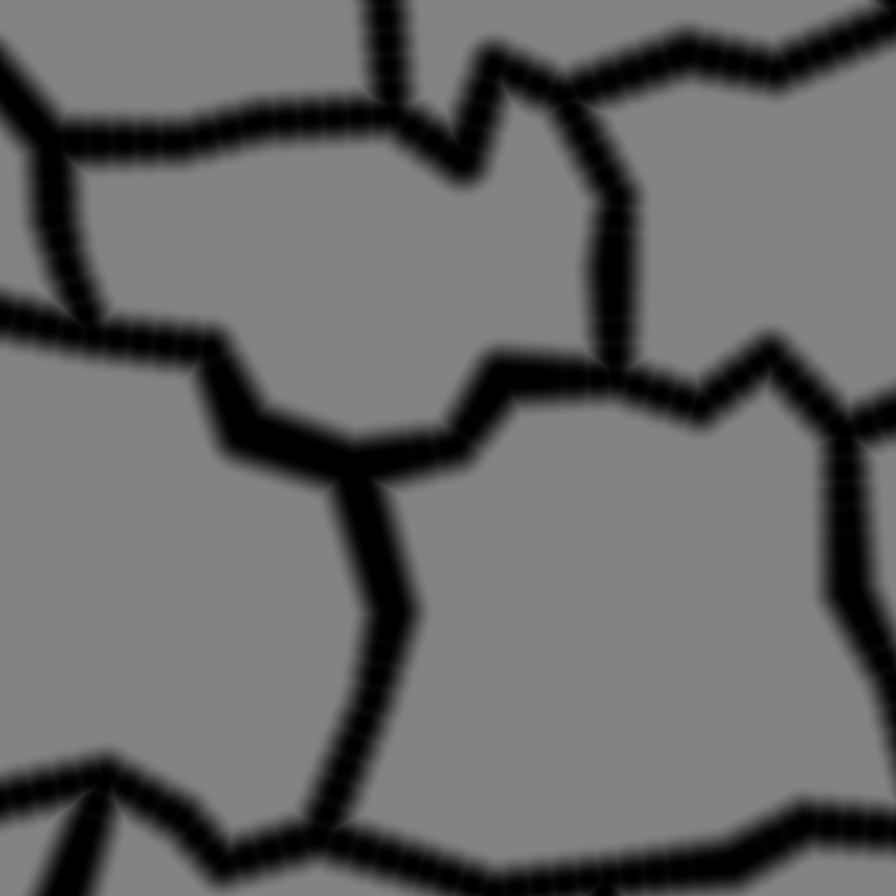
A three.js fragment shader for this pattern:

```glsl
// Soft black beaded cracks splitting a flat grey ground into large irregular cells
varying vec2 vUv;

const vec3 GROUND = vec3(0.512);
const vec2 NODE_SPACING = vec2(0.305, 0.42);
const vec2 PATTERN_SHIFT = vec2(3.12, 7.27);
const float BEAD_SPACING = 0.027;
const float THIN_RADIUS = 0.0215;
const float THICK_RADIUS = 0.033;
const float EDGE_BLUR = 0.0195;

float hash(vec2 p, float seed) {
  vec3 q = fract(vec3(p.xyx) * vec3(0.1031, 0.1030, 0.0973) + seed * 0.1379);
  q += dot(q, q.yzx + 33.33);
  return fract((q.x + q.y) * q.z);
}

// Jittered junction; alternate ones move up and down to open slanted cracks
vec2 junction(vec2 id) {
  vec2 jitter = vec2(hash(id, 1.0), hash(id, 2.0)) - 0.5;
  float zigzag = 0.1 - 0.2 * mod(id.x + id.y, 2.0);
  return (id + 0.5 + 0.46 * jitter + vec2(0.0, zigzag)) * NODE_SPACING;
}

// Most joints are thin, some swell
float jointRadius(vec2 id, float seed) {
  float h = hash(id, seed);
  return mix(THIN_RADIUS, THICK_RADIUS, h * h * h);
}

// Brightness of one tapered, beaded stroke: 0 on the core, 1 outside
float stroke(vec2 p, vec2 a, vec2 b, float radiusA, float radiusB) {
  vec2 ab = b - a;
  float len = max(length(ab), 0.001);
  float t = clamp(dot(p - a, ab) / (len * len), 0.0, 1.0);
  float d = length(p - a - ab * t);
  float radius = mix(radiusA, radiusB, t);

  // Faint seams between beads close up where the stroke swells
  float seam = 0.5 - 0.5 * cos(6.28318 * t * len / BEAD_SPACING);
  seam *= seam;
  seam *= 1.0 - smoothstep(0.023, 0.027, radius);
  float tone = smoothstep(radius - EDGE_BLUR, radius + EDGE_BLUR, d + 0.001 * seam);
  return mix(tone, 1.0, 0.045 * seam);
}

// Three-part kinked crack between two junctions
float crack(vec2 p, vec2 idA, vec2 idB, float seed) {
  vec2 a = junction(idA);
  vec2 b = junction(idB);
  vec2 along = b - a;
  vec2 side = normalize(vec2(-along.y, along.x));
  float bendC = 0.13 * (hash(idA, seed) - 0.5);
  float bendD = 0.13 * (hash(idA, seed + 1.0) - 0.5);
  vec2 c = a + along * 0.38 + side * bendC;
  vec2 d = a + along * 0.62 + side * bendD;

  float radiusA = jointRadius(idA, 3.0);
  float radiusB = jointRadius(idB, 3.0);
  float radiusC = jointRadius(idA, seed + 2.0);
  float radiusD = jointRadius(idA, seed + 3.0);
  float tone = stroke(p, a, c, radiusA, radiusC);
  tone = min(tone, stroke(p, c, d, radiusC, radiusD));
  return min(tone, stroke(p, d, b, radiusD, radiusB));
}

// Brick-like network, three cracks meeting at every junction
float crackNetwork(vec2 p) {
  vec2 cell = floor(p / NODE_SPACING);
  float tone = 1.0;
  for (int j = -2; j <= 2; j++) {
    for (int i = -2; i <= 2; i++) {
      vec2 id = cell + vec2(float(i), float(j));
      tone = min(tone, crack(p, id, id + vec2(1.0, 0.0), 10.0));
      if (mod(id.x + id.y, 2.0) < 0.5) {
        tone = min(tone, crack(p, id, id + vec2(0.0, 1.0), 20.0));
      }
    }
  }
  return tone;
}

void main() {
  gl_FragColor = vec4(GROUND * crackNetwork(vUv + PATTERN_SHIFT), 1.0);
}
```
